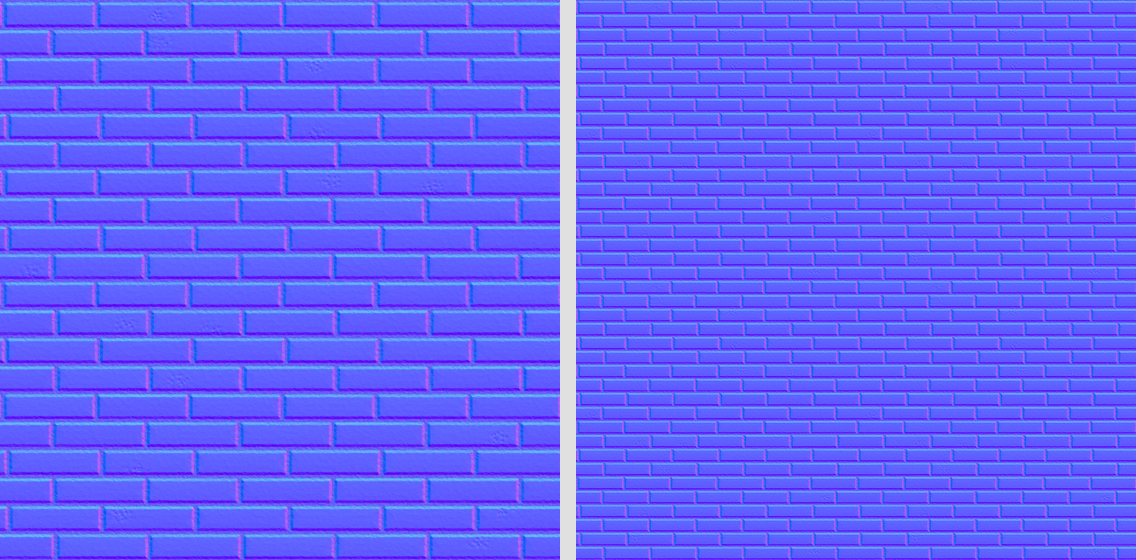
Left: one tile. Right: repeated 2 by 2.
This texture map is drawn by a Shadertoy shader. Its source:

```glsl
// Tiling tangent-space normal map of a running-bond brick wall with rough mortar and worn bricks.
const float TAU = 6.2831853;
const vec2 BRICKS = vec2(6.0, 20.0);            // repeats across and down
const vec2 HALF_SIZE = vec2(0.0788, 0.0196);    // half extents of one brick
const float CORNER = 0.002;                     // corner radius
const float ROW_SHIFT = 0.0013;                 // rows sit slightly low
const vec3 BRICK_FLAT = vec3(0.373, 0.374, 1.0);
const vec3 MORTAR_FLAT = vec3(0.40, 0.375, 0.97);

vec2 hash2(vec2 cell, float seed) {
    uvec2 n = uvec2(ivec2(cell) + 64) * uvec2(1597u, 3571u) + uint(seed) * 7919u;
    uint h = n.x ^ (n.y * 2654435u);
    h = (h ^ (h >> 15)) * 2246822519u;
    h = (h ^ (h >> 13)) * 3266489917u;
    h ^= h >> 16;
    return vec2(h & 65535u, h >> 16) / 65535.0;
}

// Distance to the nearest feature point; wraps after "period" cells.
float cellular(vec2 uv, vec2 period, float seed) {
    vec2 p = uv * period;
    vec2 base = floor(p);
    float nearest = 4.0;
    for (int y = -1; y <= 1; y++)
    for (int x = -1; x <= 1; x++) {
        vec2 cell = base + vec2(x, y);
        vec2 delta = cell + hash2(mod(cell, period), seed) - p;
        nearest = min(nearest, dot(delta, delta));
    }
    return sqrt(nearest);
}

// Layered sines with whole frequencies, so they wrap.
float waves(vec2 uv) {
    vec2 a = uv * TAU;
    return (sin(a.x * 61.0 + 2.0 * sin(a.y * 43.0))
          + sin(a.y * 89.0 + 2.0 * sin(a.x * 37.0))
          + sin(a.x * 131.0 - a.y * 113.0)) / 3.0;
}

float boxDistance(vec2 p, vec2 halfSize) {
    vec2 q = abs(p) - halfSize;
    return length(max(q, 0.0)) + min(max(q.x, q.y), 0.0);
}

// Position relative to the centre of the brick at uv; also gives its wrapped id.
vec2 brickLocal(vec2 uv, out vec2 id) {
    vec2 p = (uv + vec2(0.0, ROW_SHIFT)) * BRICKS;
    float row = mod(floor(p.y), BRICKS.y);
    float rowJitter = (hash2(vec2(row, 0.0), 3.0).x - 0.5) * 0.08;
    p.x -= mix(0.58, 0.06, mod(row, 2.0)) + rowJitter;
    id = vec2(mod(floor(p.x), BRICKS.x), row);
    vec2 jitter = (hash2(id, 5.0) - 0.5) * vec2(0.0016, 0.0006);
    return (fract(p) - 0.5) / BRICKS + jitter;
}

float brickDistance(vec2 uv, out vec2 local, out vec2 id) {
    local = brickLocal(uv, id);
    return boxDistance(local, HALF_SIZE - CORNER) - CORNER + 0.0003 * waves(uv);
}

// Crumbled patch on a few bricks, 0 to 1.
float wearMask(vec2 local, vec2 id) {
    vec2 centre = (hash2(id, 11.0) - 0.5) * HALF_SIZE * 1.5;
    float worn = step(0.87, hash2(id, 17.0).x);
    return worn * smoothstep(0.025, 0.006, length((local - centre) * vec2(0.8, 1.2)));
}

float wallHeight(vec2 uv) {
    vec2 local, id;
    float d = brickDistance(uv, local, id);
    float grain = cellular(uv, vec2(112.0), 23.0);
    float grit = cellular(uv, vec2(200.0), 29.0);
    float inside = smoothstep(0.0034, -0.0034, d + 0.0006 * (grit - 0.5));
    float wear = wearMask(local, id);

    // Bevel, soft shoulder and slight vertical tilt of the brick face
    float h = 0.0052 * inside + 0.0008 * smoothstep(0.0, -0.016, d);
    h += inside * dot((hash2(id, 31.0) - 0.5) * vec2(0.01, 0.07), local);

    // Fine grain on the face, coarse grit in the joints
    h += inside * (0.00035 * grain * grain + 0.00020 * grit);
    h += (1.0 - inside) * (0.0008 * grit + 0.0008 * grain);

    // Pits in worn patches and small chips along the edges
    float pit = smoothstep(0.45, 0.15, grain);
    float chip = smoothstep(0.32, 0.1, grain) * smoothstep(-0.005, 0.0, d);
    return h - inside * (0.0008 * wear * pit + 0.0007 * chip);
}

vec2 wallSlope(vec2 uv, float e) {
    vec2 dx = vec2(e, 0.0), dy = vec2(0.0, e);
    return vec2(wallHeight(uv + dx) - wallHeight(uv - dx),
                wallHeight(uv + dy) - wallHeight(uv - dy)) / (2.0 * e);
}

void mainImage(out vec4 fragColor, in vec2 fragCoord) {
    vec2 uv = fragCoord / iResolution.xy;
    float e = max(0.0009, 0.5 / iResolution.y);
    vec2 slope = clamp(wallSlope(uv, e), -1.15, 1.15);

    vec2 local, id;
    float d = brickDistance(uv, local, id);
    vec3 col = mix(BRICK_FLAT, MORTAR_FLAT, smoothstep(-0.001, 0.003, d));

    // Slope tilts red across and green up; blue drops with steepness
    col.rg -= slope * vec2(0.31, 0.32);
    col.b -= 0.025 * min(length(slope), 1.5);
    fragColor = vec4(clamp(col, 0.0, 1.0), 1.0);
}
```
